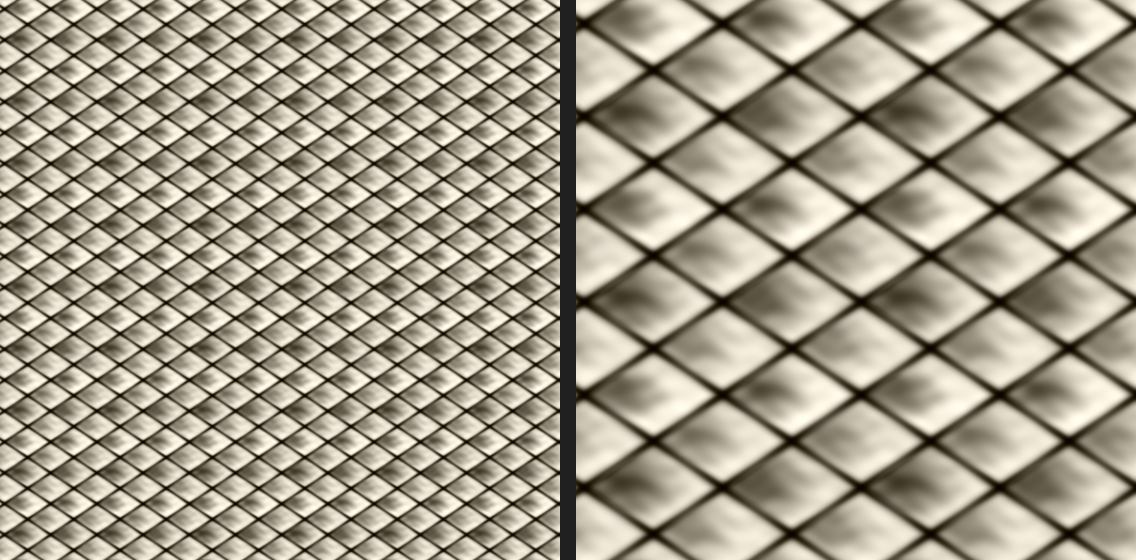
Left: the whole. Right: its middle third, enlarged.
Reproduce this pattern procedurally as a three.js fragment shader.

```glsl
varying vec2 vUv;

#define COUNT vec2(12.12, 18.11)    // diamonds across and up
#define ANCHOR vec2(0.0081, 0.5973) // one crossing of the lines
#define LINE_WIDTH 0.0031
#define LINE_DARKNESS 0.67
#define CROSSING_BOOST 0.14
#define SEAM_TONE 0.66              // shared tone under the lines
#define SEAM_WIDTH 0.0028
#define TILE 4.0                    // half steps before the variation repeats
#define MOTTLE 0.05
#define TINT vec3(0.0, 0.03, 0.095) // warm cast taken off each channel

float hash(vec2 p) {
  return fract(sin(dot(p, vec2(12.99, 78.23))) * 4375.85);
}

// Layered sines: short, mostly horizontal streaks
float streaks(vec2 p, float seed) {
  float phase = seed * 6.283;
  float n = sin(p.x * 9.0 + 2.0 * sin(p.y * 11.0 + phase) + phase);
  n += 0.7 * sin(p.y * 24.0 + 1.8 * sin(p.x * 13.0 - phase) + phase * 2.0);
  n += 0.5 * sin(p.x * 27.0 + p.y * 17.0 + phase * 3.0);
  return n / 2.2;
}

// Broad dark hollow filling the left corner, pale facet on the right
float facetTone(vec2 q, vec2 id) {
  float seed = hash(id + 3.0);
  float deepRow = 1.0 - mod(id.y, 2.0);
  float broadRow = 1.0 - step(1.0, id.y);
  float grain = streaks(q, seed);

  vec2 hollow = q - vec2(-0.23, 0.03);
  float reach = mix(0.43, 0.54, broadRow) + 0.04 * (seed - 0.5);
  float distanceIn = length(hollow * vec2(1.0, 1.05)) + 0.025 * grain;
  float shadow = 1.0 - smoothstep(0.0, reach, distanceIn);
  float depth = mix(0.40, 0.58, deepRow) + 0.08 * (seed - 0.5);

  float pale = mix(0.92, 0.97, deepRow) - 0.06 * broadRow;
  float light = pale + 0.06 * q.x - 0.12 * q.y;
  return light - depth * shadow + MOTTLE * grain;
}

void main() {
  // Diagonal coordinates: every whole number is a line
  vec2 p = (vUv - ANCHOR) * COUNT;
  vec2 diagonal = vec2(p.x + p.y, p.x - p.y);
  vec2 cell = floor(diagonal);
  vec2 f = diagonal - cell;

  // Position inside the diamond, and its place in the repeating tile
  vec2 q = vec2(f.x + f.y - 1.0, f.x - f.y) * 0.5;
  vec2 id = mod(vec2(cell.x + cell.y, cell.x - cell.y) + 0.5, TILE);
  float tone = facetTone(q, floor(id));

  // Facets meet smoothly beneath the lines
  vec2 d = min(f, 1.0 - f) / length(COUNT);
  tone = mix(SEAM_TONE, tone, smoothstep(0.0, SEAM_WIDTH, min(d.x, d.y)));

  // Soft lines that fade between crossings and deepen where two meet
  vec2 ink = exp(-d * d / (LINE_WIDTH * LINE_WIDTH));
  vec2 strength = LINE_DARKNESS + CROSSING_BOOST * cos(6.2832 * f.yx);
  vec2 cover = 1.0 - strength * ink;
  tone *= cover.x * cover.y;

  vec3 color = tone - TINT * smoothstep(-0.1, 0.15, tone);
  gl_FragColor = vec4(clamp(color, 0.0, 1.0), 1.0);
}
```
